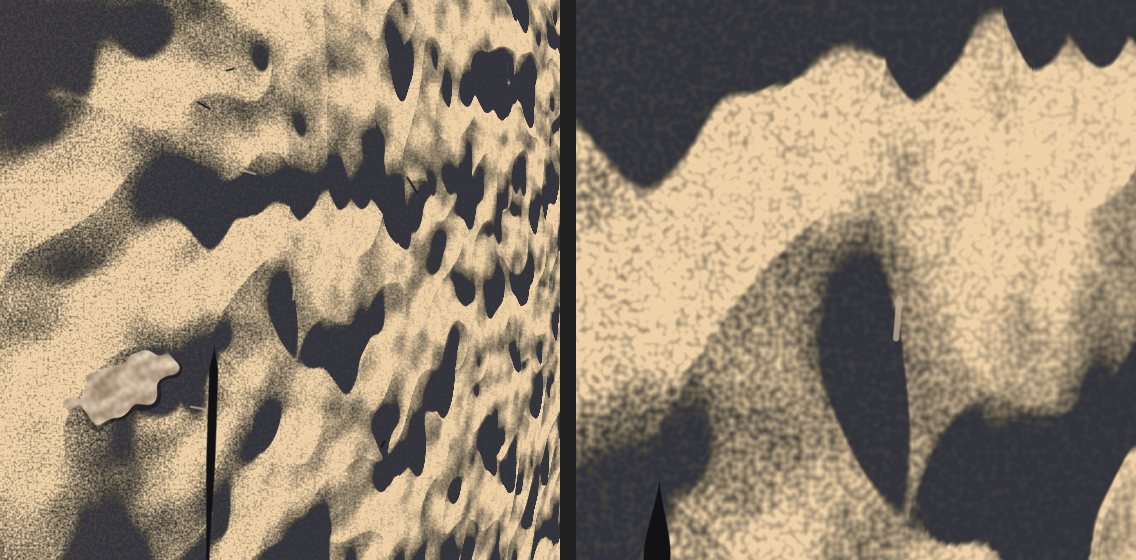
Left: the whole. Right: its middle third, enlarged.
Write a Shadertoy shader that draws this texture.

```glsl
// Trampled beach sand in low sun, receding to a horizon beyond the right edge.
// A gradient-noise height field is laid on a perspective ground plane, marched
// toward the sun for cast shadows, then covered with grains and some debris.

#define HORIZON 1.35
#define DUNE_FREQ 4.1
#define SUN_DIR vec2(-0.35, 0.937)
#define SUN_SLOPE 0.55
#define SHADOW_STEPS 40
#define GRAIN_FREQ 250.0
#define GRAIN_GAIN 0.62
#define SHADOW_COLOR vec3(0.20, 0.20, 0.235)
#define SUNLIT_COLOR vec3(0.90, 0.79, 0.63)
#define SHELL_COLOR vec3(0.74, 0.66, 0.57)
#define STICK_COLOR vec3(0.07, 0.07, 0.08)

// Integer hash to two values in 0..1
vec2 hash2(vec2 cell) {
    uvec2 k = uvec2(ivec2(cell));
    uint n = k.x * 1597334677u ^ k.y * 3812015801u;
    n = (n ^ (n >> 15)) * 2246822519u;
    n ^= n >> 13;
    uint m = n * 3266489917u;
    m ^= m >> 16;
    return vec2(n & 65535u, m & 65535u) / 65535.0;
}

float cornerDot(vec2 cell, vec2 f, vec2 corner) {
    float a = 6.2832 * hash2(cell + corner).x;
    return dot(vec2(cos(a), sin(a)), f - corner);
}

float gradientNoise(vec2 p) {
    vec2 i = floor(p), f = p - i;
    vec2 w = f * f * f * (f * (f * 6.0 - 15.0) + 10.0);
    float low = mix(cornerDot(i, f, vec2(0, 0)), cornerDot(i, f, vec2(1, 0)), w.x);
    float high = mix(cornerDot(i, f, vec2(0, 1)), cornerDot(i, f, vec2(1, 1)), w.x);
    return mix(low, high, w.y);
}

// Soft mounds, sharp slanted crests and smaller lumps
float duneHeight(vec2 p) {
    vec2 slanted = vec2(0.9 * p.x - 0.45 * p.y, 0.2 * p.x + 0.7 * p.y);
    return 0.75 * gradientNoise(p + 3.7)
         - 0.60 * abs(gradientNoise(slanted + 17.3))
         + 0.20 * gradientNoise(2.3 * p + 41.1);
}

// How far the terrain toward the sun rises above the light ray
float occlusion(vec2 p, float h) {
    float worst = -1.0;
    for (int i = 1; i <= SHADOW_STEPS; i++) {
        float t = 0.05 * float(i);
        worst = max(worst, duneHeight(p + SUN_DIR * t) - h - SUN_SLOPE * t);
    }
    return worst;
}

float segmentDistance(vec2 p, vec2 a, vec2 b) {
    vec2 d = b - a;
    return length(p - a - d * clamp(dot(p - a, d) / dot(d, d), 0.0, 1.0));
}

float cover(float dist) {
    float px = 1.0 / iResolution.y;
    return 1.0 - smoothstep(-px, px, dist);
}

// Light amount 0..1 to sand colour, warmer in the middle tones
vec3 sandColor(float light) {
    vec3 c = mix(SHADOW_COLOR, SUNLIT_COLOR, light);
    c.b -= 0.05 * smoothstep(0.0, 0.15, light) * (1.0 - light);
    return c;
}

void mainImage(out vec4 fragColor, in vec2 fragCoord) {
    vec2 uv = fragCoord / iResolution.xy;
    float near = 1.0 - smoothstep(0.0, 0.55, uv.x);

    // Ground plane: features shrink toward the right
    float depth = 1.0 / (HORIZON - uv.x);
    vec2 ground = DUNE_FREQ * depth * vec2(HORIZON, uv.y - 0.5);

    // Sunlight on the slopes, blocked by cast shadows
    float h = duneHeight(ground);
    float rise = (duneHeight(ground + 0.03 * SUN_DIR) - h) / 0.03;
    float lit = mix(1.04, 0.38, smoothstep(-0.75, 0.75, rise));
    lit += 0.18 * gradientNoise(ground * 6.0);
    float shade = smoothstep(-0.004 - 0.012 * near, 0.025 + 0.06 * near, occlusion(ground, h));

    // Grains, coarse nearby and fading with distance
    float grain = gradientNoise(uv * GRAIN_FREQ) + 0.6 * gradientNoise(uv * GRAIN_FREQ * 0.53 + 9.0);
    grain *= GRAIN_GAIN * mix(1.0, 0.3, smoothstep(0.15, 0.95, uv.x));
    float light = mix(lit + grain, 0.01 + 0.04 * near + 0.2 * grain, shade);
    vec3 color = sandColor(clamp(light, 0.0, 1.05));

    // Pale broken shell with a dark lower rim
    vec2 s = mat2(0.88, -0.47, 0.47, 0.88) * (uv - vec2(0.215, 0.31));
    float ragged = 0.025 * gradientNoise(uv * 24.0);
    float shell = length(s * vec2(0.45, 1.0)) - 0.046 + ragged;
    float rim = length((s + vec2(0.0, 0.008)) * vec2(0.45, 1.0)) - 0.048 + ragged;
    float layers = gradientNoise(s * vec2(18.0, 55.0)) + 0.4 * gradientNoise(s * 90.0);
    color = mix(color, color * 0.6, cover(rim));
    color = mix(color, SHELL_COLOR + 0.28 * layers, cover(shell));

    // Scattered twigs, alternately dark and bleached
    for (int i = 0; i < 8; i++) {
        vec2 r = hash2(vec2(i, 71)), q = hash2(vec2(i, 113));
        vec2 start = mix(vec2(0.25, 0.2), vec2(0.75, 0.9), r);
        vec2 reach = 0.045 * (q - 0.5) + vec2(0.015, -0.008);
        float twig = segmentDistance(uv, start, start + reach) - 0.0018;
        color = mix(color, i % 2 == 0 ? STICK_COLOR : SHELL_COLOR, 0.85 * cover(twig));
    }

    // Upright stick, narrowed at its foot and pointed at its tip
    float stick = segmentDistance(uv, vec2(0.37, -0.02), vec2(0.383, 0.38));
    float girth = mix(0.003, 0.008, smoothstep(0.0, 0.2, uv.y)) * (1.0 - smoothstep(0.335, 0.385, uv.y));
    color = mix(color, STICK_COLOR, cover(stick - girth) * step(uv.y, 0.38));

    fragColor = vec4(clamp(color, 0.0, 1.0), 1.0);
}
```
